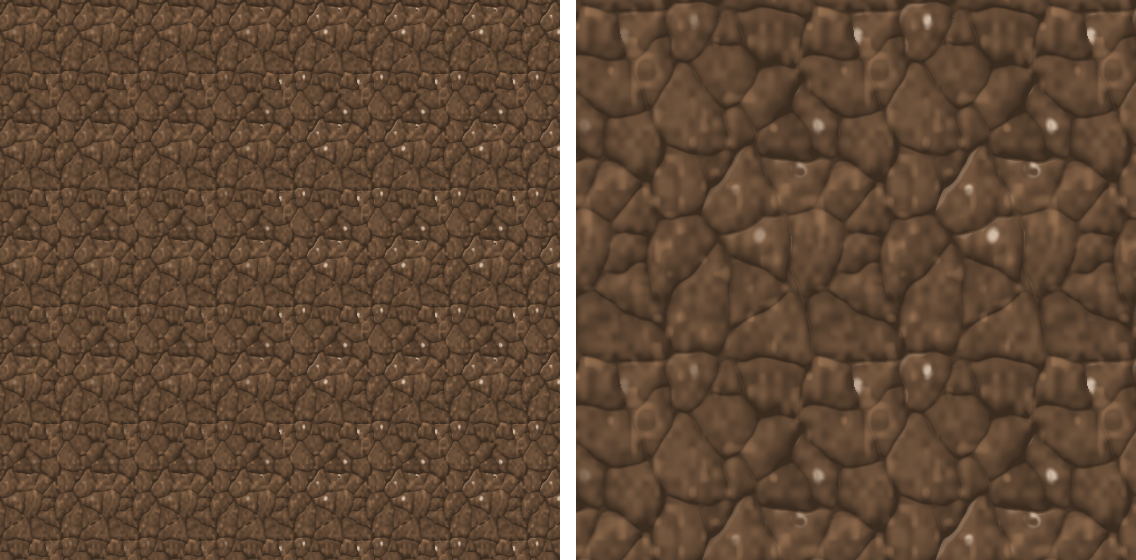
Left: the whole. Right: its middle third, enlarged.
A Shadertoy shader for this texture:

```glsl
#define REPEATS vec2(7.2, 4.8)
#define GRID vec2(5.0, 6.0)
#define BODY vec3(0.385, 0.287, 0.207)
#define SHINE vec3(0.88, 0.80, 0.72)
#define SIZE_SPREAD 0.55
#define WARP vec2(0.32, 0.13)
#define CRACK_WIDTH 0.065
#define CRACK_DEPTH 0.30
#define RELIEF 0.045
#define GRAIN 0.30
#define GLINT_SHARE 0.15
#define ROUNDING 20.0

float hash(vec2 p) {
    return fract(sin(dot(p, vec2(12.9898, 78.233))) * 43758.5453);
}

// Value noise that wraps with the tile; scale must be a whole number
float tileNoise(vec2 p, float scale, float salt) {
    vec2 q = p * scale, cell = floor(q), f = fract(q);
    vec2 period = GRID * scale;
    f = f * f * (3.0 - 2.0 * f);
    vec2 a = mod(cell, period) + salt;
    vec2 b = mod(cell + 1.0, period) + salt;
    return mix(mix(hash(a), hash(vec2(b.x, a.y)), f.x),
               mix(hash(vec2(a.x, b.y)), hash(b), f.x), f.y);
}

// Offset that bends the stone outlines
vec2 bend(vec2 p, float scale) {
    return vec2(tileNoise(p, scale, 5.3), tileNoise(p, scale, 29.6)) - 0.5;
}

// Vector from p to the seed of a cell (xy), and its size-weighted distance (z)
vec3 seedAt(vec2 cell, vec2 p) {
    vec2 id = mod(cell, GRID);
    vec2 jitter = vec2(hash(id + 3.1), hash(id + 17.7));
    vec2 r = cell + jitter - p;
    return vec3(r, dot(r, r) - SIZE_SPREAD * hash(id + 41.3));
}

// Weighted Voronoi stone: seed vector (xy), distance to the crack (z), id (w)
vec4 stoneAt(vec2 p) {
    p += WARP.x * bend(p, 1.0) + WARP.y * bend(p, 3.0);
    vec2 base = floor(p), nearestCell = base;
    vec3 nearest = vec3(0.0, 0.0, 9.0);
    for (int y = -2; y <= 2; y++)
    for (int x = -2; x <= 2; x++) {
        vec2 cell = base + vec2(x, y);
        vec3 seed = seedAt(cell, p);
        if (seed.z < nearest.z) {
            nearest = seed;
            nearestCell = cell;
        }
    }
    // A soft minimum over the neighbours rounds the corners
    float sum = 0.0;
    for (int y = -2; y <= 2; y++)
    for (int x = -2; x <= 2; x++) {
        vec2 cell = base + vec2(x, y);
        if (cell == nearestCell) continue;
        vec3 seed = seedAt(cell, p);
        float gap = max(length(seed.xy - nearest.xy), 0.05);
        sum += exp(-ROUNDING * 0.5 * (seed.z - nearest.z) / gap);
    }
    float edge = max(-log(max(sum, 1e-6)) / ROUNDING, 0.0);
    return vec4(nearest.xy, edge, hash(mod(nearestCell, GRID) + 63.9));
}

// Domed stones with a scaly skin
float heightAt(vec2 p, float edge) {
    float dome = 1.0 - exp(-edge / 0.15);
    return dome + 0.35 * tileNoise(p, 2.0, 71.2) + 0.36 * tileNoise(p, 4.0, 11.4);
}

void mainImage(out vec4 fragColor, in vec2 fragCoord) {
    vec2 uv = fragCoord / iResolution.xy;
    vec2 tile = uv * REPEATS + vec2(0.0, 0.125);
    vec2 p = tile * GRID;

    // Relief lit from the upper left
    vec4 stone = stoneAt(p);
    vec2 e = vec2(0.05, 0.0);
    float h = heightAt(p, stone.z);
    vec2 slope = vec2(heightAt(p + e.xy, stoneAt(p + e.xy).z),
                      heightAt(p + e.yx, stoneAt(p + e.yx).z)) - h;
    float light = dot(slope / e.x, vec2(0.75, -0.65));

    // Stone tint, scaly grain, pale flecks and dark cracks
    float grain = tileNoise(p, 6.0, 11.4);
    float shade = 0.98 + RELIEF * clamp(light, -2.5, 4.5);
    shade += 0.1 * (stone.w - 0.5) + GRAIN * (grain - 0.5);
    shade += 0.1 * (tileNoise(p, 2.0, 71.2) - 0.5);
    shade += 0.38 * smoothstep(0.64, 1.0, tileNoise(p, 4.0, 37.8));
    shade += 0.04 * smoothstep(0.0, 0.4, stone.z);
    shade -= CRACK_DEPTH * exp(-stone.z / CRACK_WIDTH);

    // Faint broken seam where tiles meet vertically
    float seam = abs(fract(tile.y + 0.5) - 0.5) * GRID.y;
    shade -= 0.06 * exp(-seam * seam * 60.0) * tileNoise(p, 1.0, 83.5);
    vec3 color = BODY * clamp(shade, 0.6, 1.5);

    // Small highlights on some stones, wetter towards the right
    float wet = mix(0.25, 0.85, smoothstep(0.36, 0.56, uv.x));
    float spot = smoothstep(0.18, 0.05, length(stone.xy + vec2(-0.1, 0.12)));
    spot *= step(1.0 - GLINT_SHARE, stone.w) * smoothstep(0.05, 0.5, grain);
    float rim = smoothstep(3.0, 5.0, light) * smoothstep(0.7, 0.95, stone.w);
    color = mix(color, SHINE, wet * clamp(spot + 0.25 * rim, 0.0, 1.0));

    fragColor = vec4(color, 1.0);
}
```
